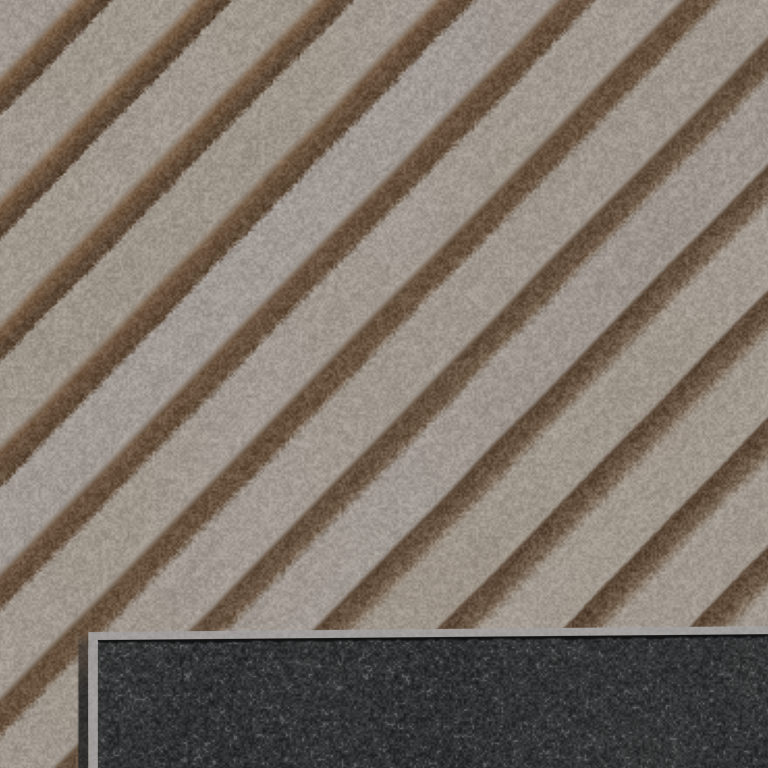
A Shadertoy shader for this pattern:

```glsl
// Diagonal pale wooden slats parted by soft brown grooves, with a dark framed
// panel overlapping the lower right. Grooves come from a repeated, slightly
// widening diagonal coordinate; grain and tint come from hashed value noise.

float hash(vec2 p) {
    vec3 q = fract(p.xyx * vec3(0.1031, 0.1030, 0.0973));
    q += dot(q, q.yzx + 33.33);
    return fract((q.x + q.y) * q.z);
}

float noise(vec2 p) {
    vec2 cell = floor(p), f = fract(p);
    f = f * f * (3.0 - 2.0 * f);
    return mix(mix(hash(cell), hash(cell + vec2(1, 0)), f.x),
               mix(hash(cell + vec2(0, 1)), hash(cell + vec2(1, 1)), f.x), f.y);
}

// Fine speckle in two sizes, centred on zero
float speckle(vec2 p) {
    return 0.6 * noise(p * 370.0) + 0.4 * noise(p * 190.0 + 41.0) - 0.5;
}

// Antialiased coverage of the region where d is positive
float cover(float d, float px) {
    return smoothstep(-px, px, d);
}

vec3 slats(vec2 uv, float grain) {
    // Groove index grows toward the lower right, the pitch widening slightly
    float u = (1.025 * uv.x + 1.0 - uv.y - 0.1276) / 0.1595;
    float k = u - 0.00233 * u * u;
    float id = floor(k);
    float wobble = 0.025 * (noise(vec2(uv.x * 14.0, id * 7.0 + uv.y * 5.0)) - 0.5);
    float d = fract(k + 0.5) - 0.5 + wobble + 0.04 * grain;

    // Flat faces: each slat has its own tint, with faint streaks along it
    float tint = hash(vec2(id + 9.0, 3.7));
    float cloud = noise(uv * 5.0 + id * 3.1);
    float streak = noise(vec2(k * 22.0, (uv.x + uv.y) * 4.0));
    vec3 face = mix(vec3(0.625, 0.585, 0.535), vec3(0.62, 0.595, 0.575),
                    0.6 * tint + 0.4 * cloud);
    face += 0.025 * (cloud - 0.5) + 0.02 * (streak - 0.5);

    // Grooves: the soft side moves from the upper to the lower edge
    float t = smoothstep(0.5, 9.0, k);
    float upper = mix(0.07, 0.025, t), lower = mix(0.03, 0.08, t);
    float groove = smoothstep(-0.15 - upper, -0.15 + upper, d)
                 * (1.0 - smoothstep(0.15 - lower, 0.15 + lower, d));
    float depth = mix(smoothstep(-0.15, 0.10, d), 1.0 - smoothstep(-0.12, 0.15, d), t);
    vec3 warm = mix(vec3(0.48, 0.37, 0.27), vec3(0.47, 0.40, 0.33), t);
    vec3 shade = mix(warm, vec3(0.35, 0.275, 0.21), depth);

    return mix(face, shade, groove) + grain * mix(0.15, 0.19, groove);
}

void mainImage(out vec4 fragColor, in vec2 fragCoord) {
    vec2 uv = fragCoord / iResolution.xy;
    float px = 0.75 / iResolution.y;
    float grain = speckle(uv);
    vec3 col = slats(uv, grain);

    // Panel: distance inward from its left side and gently rising top
    float left = uv.x - 0.115;
    float top = 0.177 + 0.0088 * left - uv.y;

    // Cast shadow beside the panel
    float shadow = cover(left + 0.013, 2.0 * px) * smoothstep(0.0, 0.02, top);
    vec3 shadowColor = mix(vec3(0.29, 0.26, 0.23), vec3(0.19, 0.185, 0.18),
                           smoothstep(0.03, 0.08, top));
    col = mix(col, shadowColor + 0.1 * grain, shadow * (1.0 - cover(left, px)));

    // Light metal frame
    vec3 frame = vec3(0.63, 0.62, 0.615) + 0.07 * grain;
    col = mix(col, frame, cover(min(left, top), px));

    // Dark speckled surface, with a ragged black line under the frame
    float inner = min(left - 0.0125, top - 0.0105);
    float ragged = top - 0.0135 + 0.003 * (noise(vec2(uv.x * 160.0, 2.0)) - 0.5);
    vec3 surface = mix(vec3(0.19, 0.193, 0.198), vec3(0.215, 0.218, 0.22),
                       noise(uv * 7.0));
    surface += 0.2 * grain + 0.08 * smoothstep(0.2, 0.4, grain);
    surface = mix(vec3(0.065), surface, smoothstep(-0.001, 0.003, ragged));
    col = mix(col, surface, cover(inner, px));

    fragColor = vec4(clamp(col, 0.0, 1.0), 1.0);
}
```
